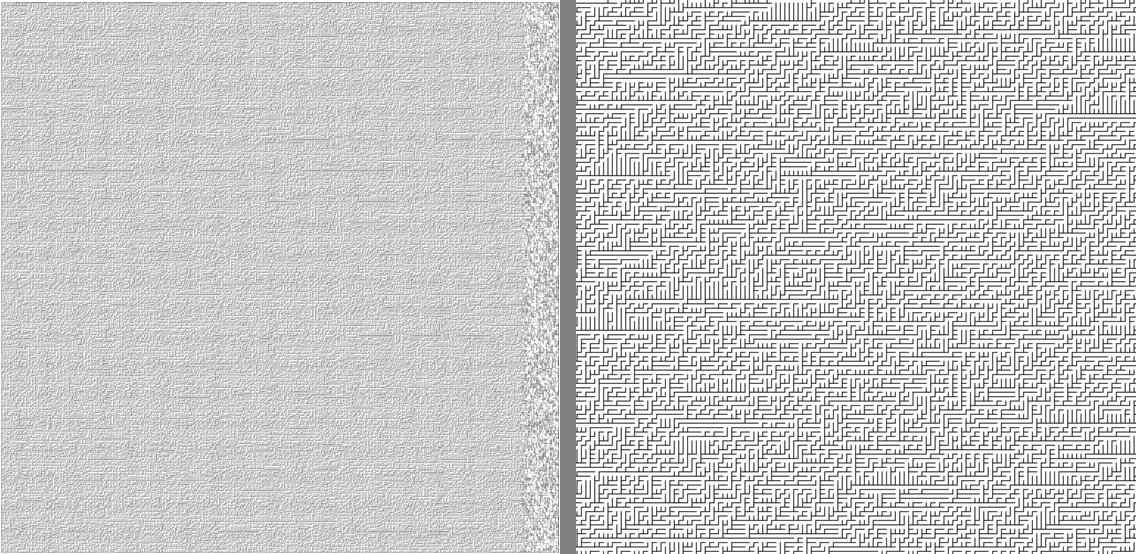
Left, the full canvas; right, a detail of the centre.
A Shadertoy shader for this pattern:

```glsl
// A very fine labyrinth of thin dark walls on white paper, inside a hairline frame.
// Each grid cell picks its top or right wall by hash; row runs and comb-like mounds
// add horizontal grain. Walls are box filtered exactly, so the texture stays smooth.

const float CELLS = 380.0;              // cells across the canvas
const float WALL = 0.2;                 // wall thickness, in cells
const float FILTER_PIXELS = 1.35;       // width of the smoothing box
const float MARGIN = 1.0;               // blank border, in cells
const float TOP_WALL_CHANCE = 0.52;
const float RUN_LENGTH = 14.0;          // cells in a straight row run
const float RUN_CHANCE = 0.14;
const vec2 MOUND_BLOCK = vec2(34.0, 7.0);
const float MOUND_CHANCE = 0.2;
const float STRIP_START = 0.925;        // loose strip at the right side
const float STRIP_FULL = 0.945;
const float STRIP_WALL_CHANCE = 0.48;
const vec3 PAPER = vec3(1.0);
const vec3 INK = vec3(0.01);

float hash(vec2 p) {
    vec3 q = fract(p.xyx * vec3(0.1031, 0.1030, 0.0973));
    q += dot(q, q.yzx + 33.33);
    return fract((q.x + q.y) * q.z);
}

// Share of the box (centre, width) that lies between low and high
float overlap(float low, float high, float centre, float width) {
    float covered = min(high, centre + 0.5 * width) - max(low, centre - 0.5 * width);
    return max(covered, 0.0) / width;
}

float rectCoverage(vec2 low, vec2 high, vec2 centre, float width) {
    return overlap(low.x, high.x, centre.x, width)
         * overlap(low.y, high.y, centre.y, width);
}

// Chance that a cell carries its top wall rather than its right wall
float topWallChance(vec2 cell) {
    float chance = TOP_WALL_CHANCE;

    // Straight runs, shifted differently in each row
    float run = floor(cell.x / RUN_LENGTH + 9.0 * hash(vec2(cell.y, 71.0)));
    if (hash(vec2(run, cell.y + 503.0)) < RUN_CHANCE) chance = 0.94;

    // Mounds: a horizontal base line with upright teeth above it
    vec2 shifted = cell + vec2(floor(cell.y / MOUND_BLOCK.y) * 13.0, 0.0);
    vec2 block = floor(shifted / MOUND_BLOCK);
    vec2 local = shifted - block * MOUND_BLOCK;
    if (hash(block + 211.0) < MOUND_CHANCE) {
        float halfLength = MOUND_BLOCK.x * mix(0.15, 0.5, hash(block + 307.0));
        float side = abs(local.x - 0.5 * MOUND_BLOCK.x) / halfLength;
        float height = mix(1.5, 4.5, hash(block + 401.0)) * (1.0 - side * side);
        if (side < 1.0 && local.y < 0.5) chance = 0.97;
        else if (side < 1.0 && local.y < height + 0.5) chance = 0.04;
    }
    return chance;
}

// x: top wall present, y: right wall present
vec2 cellWalls(vec2 cell) {
    float pick = hash(cell + 17.0);
    float strip = smoothstep(STRIP_START, STRIP_FULL, cell.x / CELLS);
    if (hash(cell + 601.0) < strip) {
        // Independent walls, with the upright ones paired along columns
        float upright = hash(vec2(cell.x, floor(0.5 * cell.y)) + 733.0);
        return vec2(step(pick, STRIP_WALL_CHANCE), step(upright, STRIP_WALL_CHANCE));
    }
    float top = step(pick, topWallChance(cell));
    return vec2(top, 1.0 - top);
}

void mainImage(out vec4 fragColor, in vec2 fragCoord) {
    float cellsPerPixel = CELLS / iResolution.x;
    vec2 p = fragCoord * cellsPerPixel;
    vec2 low = vec2(MARGIN);
    vec2 high = floor(iResolution.xy * cellsPerPixel + 0.01) - MARGIN;
    float width = min(FILTER_PIXELS * cellsPerPixel, 3.0);

    // Hairline frame: outer rectangle minus inner rectangle
    float ink = rectCoverage(low - WALL, high + WALL, p, width)
              - rectCoverage(low, high, p, width);

    // Walls of all cells that the filter box can touch
    for (int y = -2; y <= 2; y++) {
        for (int x = -2; x <= 2; x++) {
            vec2 cell = floor(p) + vec2(x, y);
            if (any(lessThan(cell, low)) || any(greaterThanEqual(cell, high))) continue;
            vec2 walls = cellWalls(cell);
            vec2 corner = cell + 1.0;
            ink += walls.x * rectCoverage(vec2(cell.x, corner.y - WALL), corner, p, width);
            ink += walls.y * rectCoverage(vec2(corner.x - WALL, cell.y), corner, p, width);
        }
    }
    fragColor = vec4(mix(PAPER, INK, clamp(ink, 0.0, 1.0)), 1.0);
}
```
